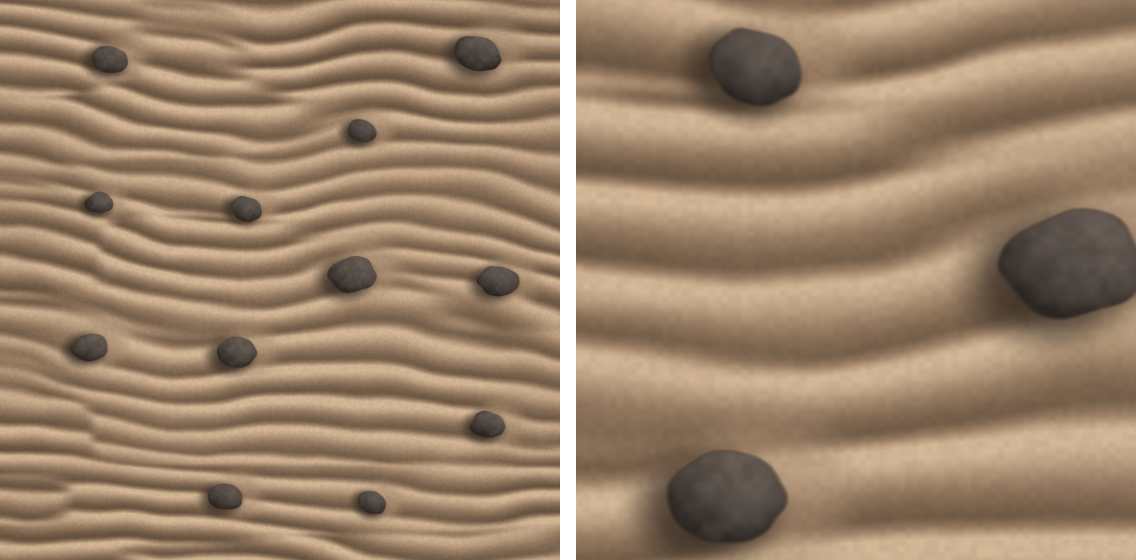
Left: the whole. Right: its middle third, enlarged.
A Shadertoy shader for this texture:

```glsl
// Wind-rippled sand with scattered dark stones and soft shadows.

const vec3 SAND_DARK = vec3(0.40, 0.322, 0.245);
const vec3 SAND_MID = vec3(0.60, 0.49, 0.388);
const vec3 SAND_LIGHT = vec3(0.815, 0.705, 0.578);
const vec3 SHADOW_COLOR = vec3(0.20, 0.16, 0.125);
const vec3 STONE_DARK = vec3(0.17, 0.15, 0.135);
const vec3 STONE_LIGHT = vec3(0.44, 0.395, 0.365);

const float RIPPLE_COUNT = 19.0;
const float RIPPLE_SLOPE = 1.5;
const float CREST_POSITION = 0.30;
const float GRAIN_SCALE = 256.0;
const float GRAIN_STRENGTH = 0.03;

const int STONE_COUNT = 12;
const float STONE_MIN = 0.025;
const float STONE_MAX = 0.047;
const float STONE_EDGE = 0.0022;
const vec2 STONE_START = vec2(0.13, 0.37);
const vec2 STONE_STEP = vec2(0.7549, 0.5698);

float hash(vec2 p) {
    return fract(sin(dot(p, vec2(127.1, 311.7))) * 43758.5453);
}

float noise(vec2 p) {
    vec2 i = floor(p);
    vec2 f = fract(p);
    f = f * f * f * (f * (f * 6.0 - 15.0) + 10.0);
    float bottom = mix(hash(i), hash(i + vec2(1.0, 0.0)), f.x);
    float top = mix(hash(i + vec2(0.0, 1.0)), hash(i + vec2(1.0, 1.0)), f.x);
    return mix(bottom, top, f.y);
}

// Steep rise to a rounded crest, then a long fade into the trough.
float rippleProfile(float phase) {
    float p = fract(phase);
    float rise = smoothstep(0.0, CREST_POSITION, p);
    float t = clamp((p - CREST_POSITION) / (1.0 - CREST_POSITION), 0.0, 1.0);
    float fall = 1.0 - mix(t, smoothstep(0.0, 1.0, t), 0.6);
    return rise * fall;
}

float sandTone(vec2 uv) {
    float phase = (1.0 - uv.y) * RIPPLE_COUNT - uv.x * RIPPLE_SLOPE;
    phase += 1.7 * noise(uv * vec2(2.6, 3.6) + 3.0);
    phase += 0.55 * noise(uv * vec2(6.0, 8.5) + 17.0);
    phase += 0.10 * noise(uv * vec2(17.0, 22.0) + 9.0);

    // A second ripple set takes over in patches, so that crests fork and end.
    float patches = smoothstep(0.52, 0.66, noise(uv * vec2(3.2, 9.0) + 31.0));
    float forkPhase = phase + 0.42 + 0.5 * noise(uv * vec2(4.0, 6.0) + 53.0);
    float tone = mix(rippleProfile(phase), rippleProfile(forkPhase), patches);

    float contrast = mix(0.72, 1.12, noise(uv * vec2(4.0, 10.0) + 71.0));
    float drift = 0.14 * (noise(uv * 3.0 + 83.0) - 0.5);
    return clamp(0.5 + (tone - 0.47) * contrast + drift, 0.0, 1.0);
}

vec3 sandColor(float tone) {
    vec3 lower = mix(SAND_DARK, SAND_MID, clamp(tone * 2.0, 0.0, 1.0));
    return mix(lower, SAND_LIGHT, clamp(tone * 2.0 - 1.0, 0.0, 1.0));
}

vec3 stoneColor(vec2 local, vec2 uv) {
    float height = sqrt(max(1.0 - dot(local, local), 0.0));
    float light = dot(vec3(local, height), normalize(vec3(0.35, 0.65, 0.6)));
    float rough = 0.6 * noise(uv * 75.0) + 0.4 * noise(uv * 170.0) - 0.5;
    return mix(STONE_DARK, STONE_LIGHT, clamp(0.2 + 0.6 * light + 0.35 * rough, 0.0, 1.0));
}

void mainImage(out vec4 fragColor, in vec2 fragCoord) {
    vec2 uv = fragCoord / iResolution.y;
    float aspect = iResolution.x / iResolution.y;

    float tone = sandTone(uv);
    float shadow = 0.0;
    float stoneMask = 0.0;
    vec3 stone = STONE_DARK;

    // Stones on a low-discrepancy sequence
    for (int i = 0; i < STONE_COUNT; i++) {
        float id = float(i);
        vec2 center = 0.04 + 0.92 * fract(STONE_START + id * STONE_STEP);
        center.x *= aspect;
        float radius = mix(STONE_MIN, STONE_MAX, hash(vec2(id, 4.0)));
        float angle = -0.9 * hash(vec2(id, 9.0)) + 0.2;
        mat2 turn = mat2(cos(angle), -sin(angle), sin(angle), cos(angle));
        vec2 offset = uv - center;

        // Lumpy ellipse
        vec2 local = turn * offset / (radius * vec2(1.0, 0.74));
        vec2 direction = local / max(length(local), 0.001);
        float lump = 0.88 + 0.20 * noise(direction * 1.6 + id * 7.3);
        float dist = (length(local) - lump) * radius;
        float mask = 1.0 - smoothstep(-STONE_EDGE, STONE_EDGE, dist);
        stone = mix(stone, stoneColor(offset / (radius * vec2(1.0, 0.8)), uv), mask);
        stoneMask = max(stoneMask, mask);

        // Shadow to the lower left, smoothed sand to the right
        vec2 shadowLocal = turn * (offset + radius * vec2(0.28, 0.16)) / (radius * vec2(1.0, 0.78));
        shadow = max(shadow, 1.0 - smoothstep(0.6, 1.55, length(shadowLocal)));
        float moundDist = length((offset - radius * vec2(0.7, 0.1)) / radius);
        tone = mix(tone, 0.68, 0.6 * (1.0 - smoothstep(0.7, 1.8, moundDist)));
    }

    vec3 color = sandColor(tone);
    color = mix(color, SHADOW_COLOR, 0.75 * shadow);
    color = mix(color, stone, stoneMask);
    color *= 1.0 + GRAIN_STRENGTH * (2.0 * noise(uv * GRAIN_SCALE) - 1.0);
    fragColor = vec4(color, 1.0);
}
```
